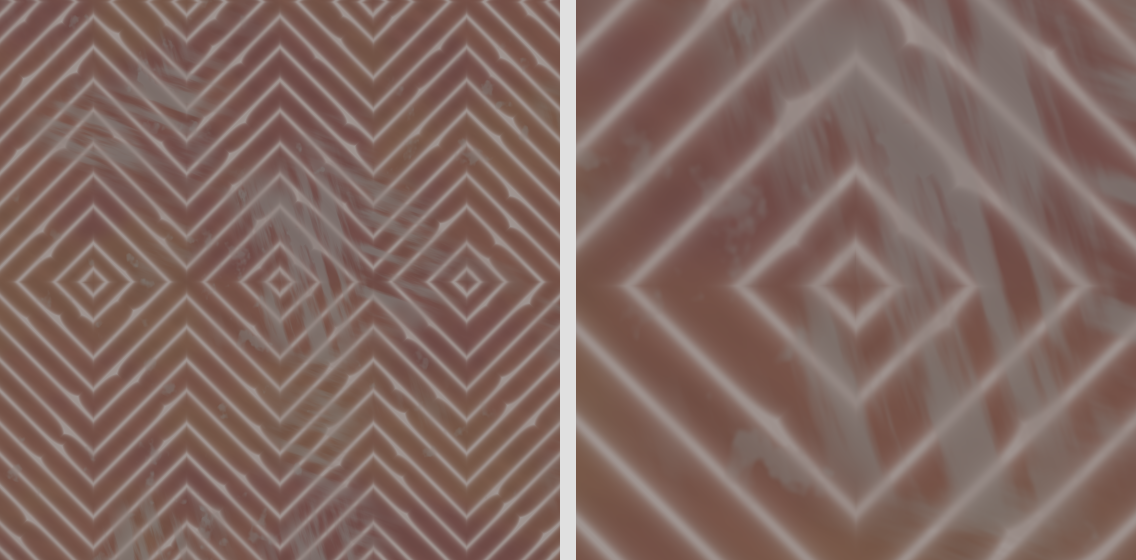
Left: the whole. Right: its middle third, enlarged.
Write a Shadertoy shader that draws this pattern.

```glsl
#define COLUMNS 3.0
#define CENTER_Y 0.4965
#define CORE_WIDTH 0.0040
#define HALO_WIDTH 0.0092
#define THORN_HEIGHT 0.010
#define THORN_SPREAD 0.011
#define THORN_CHANCE 0.75
#define CLAY vec3(0.465, 0.322, 0.280)
#define PLUM vec3(0.440, 0.295, 0.280)
#define OCHRE vec3(0.470, 0.350, 0.280)
#define PATINA vec3(0.510, 0.510, 0.500)
#define CHALK vec3(0.625, 0.580, 0.565)

// Radii of the inner rings; the outer six mirror them around the staggered center
const float RINGS[6] = float[6](0.0234, 0.069, 0.1354, 0.192, 0.247, 0.306);

float hash(vec2 p) {
    return fract(sin(dot(p, vec2(12.9898, 78.233))) * 43758.5453);
}

float noise(vec2 p) {
    vec2 i = floor(p), f = fract(p);
    f = f * f * (3.0 - 2.0 * f);
    return mix(mix(hash(i), hash(i + vec2(1, 0)), f.x),
               mix(hash(i + vec2(0, 1)), hash(i + vec2(1, 1)), f.x), f.y);
}

float fbm(vec2 p) {
    float sum = 0.0, amp = 0.53;
    for (int i = 0; i < 4; i++) {
        sum += amp * noise(p);
        p = mat2(1.6, 1.2, -1.2, 1.6) * p + 7.3;
        amp *= 0.5;
    }
    return sum;
}

vec2 rotate(vec2 p, float a) {
    return mat2(cos(a), sin(a), -sin(a), cos(a)) * p;
}

// Soft chalk stroke: narrow core plus wide halo
float stroke(float d) {
    float core = d / CORE_WIDTH, halo = d / HALO_WIDTH;
    return 0.58 * exp(-core * core) + 0.42 * exp(-halo * halo);
}

// Nested diamonds with one random thorn per straight segment
float diamonds(vec2 uv) {
    float halfCell = 0.5 / COLUMNS;
    float y = mod(uv.y - CENTER_Y + 0.5, 1.0) - 0.5;
    vec2 f = vec2(abs(mod(uv.x, 2.0 * halfCell) - halfCell), abs(y));
    vec2 segment = vec2(floor(uv.x / halfCell), step(0.0, y));
    float ink = 0.0;
    for (int i = 0; i < 12; i++) {
        float radius = i < 6 ? RINGS[i] : halfCell + 0.5 - RINGS[11 - i];
        float across = (f.x + f.y - radius) * 0.7071;

        vec2 id = segment * vec2(1.7, 5.3) + float(i) * vec2(3.1, 9.7);
        float start = max(0.0, radius - 0.5);
        float span = min(radius, halfCell) - start;
        float thornX = start + span * mix(0.2, 0.8, hash(id));
        float along = (f.x - f.y - 2.0 * thornX + radius) * 0.7071;
        float size = THORN_HEIGHT * mix(0.4, 1.0, hash(id + 4.1)) * min(1.0, span * 9.0);
        size *= step(hash(id + 8.6), THORN_CHANCE);
        float bump = size * exp(-abs(along) / THORN_SPREAD);

        float side = hash(id + 2.9) < 0.5 ? -1.0 : 1.0;
        float d = across * side;
        if (d > 0.0) d = max(0.0, d - bump);
        ink = max(ink, stroke(d) * (1.0 + 8.0 * bump));
    }
    return ink;
}

// Brushed stains gathered in a few worn regions, plus small flecks
float wear(vec2 uv) {
    float region = smoothstep(0.50, 0.72, fbm(uv * 3.6 + 11.0));
    float brushA = fbm(rotate(uv, 0.35) * vec2(9.0, 55.0));
    float brushB = fbm(rotate(uv, -0.30) * vec2(60.0, 10.0) + 5.0);
    float brush = mix(brushA, brushB, smoothstep(0.4, 0.6, noise(uv * 4.0 + 3.0)));
    float stain = region * smoothstep(0.32, 0.68, brush);
    float fleck = smoothstep(0.66, 0.80, fbm(uv * vec2(30.0, 26.0) + 21.0));
    fleck *= smoothstep(0.40, 0.60, noise(uv * 6.0 + 17.0));
    return min(1.0, stain + 0.7 * fleck);
}

void mainImage(out vec4 fragColor, in vec2 fragCoord) {
    vec2 uv = fragCoord / iResolution.xy;

    // Mottled clay ground
    float mottle = fbm(uv * 5.0 + 31.0);
    vec3 color = mix(CLAY, PLUM, smoothstep(0.45, 0.70, mottle));
    color = mix(color, OCHRE, 0.8 * smoothstep(0.48, 0.72, fbm(uv * 4.0 + 47.0)));
    color *= 0.97 + 0.10 * (fbm(rotate(uv, 0.6) * vec2(14.0, 45.0)) - 0.35);

    // Stains on the ground, then strokes slightly dulled by them
    float worn = wear(uv);
    color = mix(color, PATINA, 0.62 * worn);
    float ink = diamonds(uv) * (0.90 + 0.16 * noise(uv * 14.0));
    color = mix(color, CHALK, clamp(ink * (1.0 - 0.35 * worn), 0.0, 1.0));

    fragColor = vec4(color, 1.0);
}
```
